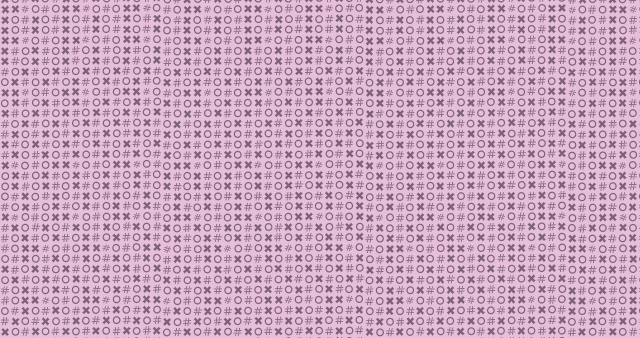
Give the GLSL for this pattern, as a Shadertoy shader.

```glsl
float hash(vec2 p) {
    vec3 q = fract(p.xyx * vec3(0.1031, 0.1030, 0.0973));
    q += dot(q, q.yzx + 33.33);
    return fract((q.x + q.y) * q.z);
}

mat2 rotation(float angle) {
    float c = cos(angle), s = sin(angle);
    return mat2(c, s, -s, c);
}

float ring(vec2 p) {
    return abs(length(p) - 0.32) - 0.058;
}

float cross45(vec2 p) {
    p = abs(rotation(0.7854) * p);
    if (p.y > p.x) p = p.yx;
    vec2 q = p - vec2(0.41, 0.115);
    return length(max(q, 0.0)) + min(max(q.x, q.y), 0.0);
}

float hashMark(vec2 p) {
    p.x -= 0.16 * p.y;
    p = abs(p);
    float upright = max(abs(p.x - 0.135) - 0.038, p.y - 0.37);
    float level = max(abs(p.y - 0.125) - 0.038, p.x - 0.36);
    return min(upright, level);
}

// Rows that hold a small, tilted hash mark
bool isOddRow(int row) {
    int r = row % 20;
    return r == 1 || r == 4 || r == 9 || r == 16;
}

void mainImage(out vec4 fragColor, in vec2 fragCoord) {
    vec2 uv = fragCoord / iResolution.xy;
    vec2 grid = vec2(uv.x * 63.2, (1.0 - uv.y) * 32.5 + 0.64);

    // Columns rise slowly, then step down at each seam
    float column = floor(grid.x);
    grid.y -= 0.18 * (0.5 - fract((column - 16.0) / 20.0));
    vec2 cell = floor(grid);
    int col = int(cell.x), row = int(cell.y);

    // Each row cycles hash, ring, cross in its own phase and direction
    float rowSeed = hash(vec2(cell.y, 7.0));
    int symbol = (col + int(rowSeed * 3.0)) % 3;
    if (hash(vec2(cell.y, 19.0)) < 0.4) symbol = 2 - symbol;

    // Every second triple is rotated by one in the odd rows
    bool isSmall = false;
    if (isOddRow(row)) {
        int start = int[3](2, 1, 4)[min(row / 12, 2)];
        int k = (col - start + 7) % 6;
        symbol = k < 3 ? (k + 2) % 3 : k % 3;
        isSmall = k == 1;
    }

    // Slight placement and tilt variation
    vec2 p = fract(grid) - 0.5;
    p.y = -p.y;
    p -= 0.07 * (vec2(hash(cell), hash(cell + 41.0)) - 0.5);
    p = rotation(0.14 * (hash(cell + 83.0) - 0.5)) * p;

    float d;
    if (isSmall) d = 0.85 * hashMark(rotation(0.22) * p / 0.85);
    else if (symbol == 0) d = hashMark(p);
    else if (symbol == 1) d = ring(p);
    else d = cross45(p);

    float pixel = 32.5 / iResolution.y;
    float ink = clamp(0.5 - d / pixel, 0.0, 1.0);
    vec3 color = mix(vec3(0.90, 0.75, 0.86), vec3(0.49, 0.38, 0.47), ink);
    fragColor = vec4(color, 1.0);
}
```
